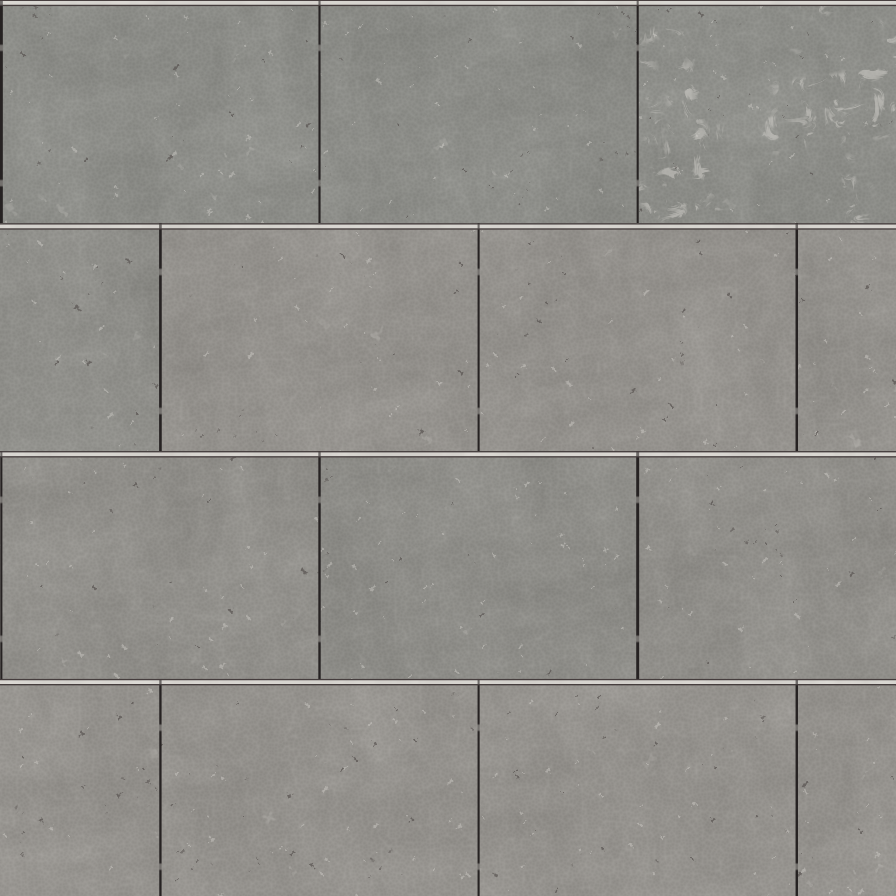
Give the GLSL for this texture, as a Shadertoy shader.

```glsl
const vec2 TILE = vec2(0.3551, 0.2543);      // joint to joint, bed to bed
const vec2 START = vec2(0.0015, -0.0016);    // first joint, first bed
const float JOINT_HALF = 0.0014;
const float STRIP_HALF = 0.0021;             // pale strip in the bed
const float BED_HALF = 0.0036;               // strip with its dark edges
const vec3 STONE = vec3(0.580, 0.570, 0.552);
const vec3 COOL_STONE = vec3(0.550, 0.553, 0.535);
const vec3 PALE = vec3(0.84, 0.83, 0.81);
const vec3 PIT = vec3(0.36, 0.34, 0.33);
const vec3 GAP = vec3(0.15, 0.135, 0.135);
const vec3 BED_EDGE = vec3(0.27, 0.24, 0.24);

vec2 hash2(vec2 p) {
    vec3 q = fract(p.xyx * vec3(0.1031, 0.1030, 0.0973));
    q += dot(q, q.yzx + 33.33);
    return fract((q.xx + q.yz) * q.zy);
}

// Cellular noise: distance to the nearest point, and that point's random value
vec2 cellular(vec2 p) {
    vec2 base = floor(p);
    vec2 nearest = vec2(9.0, 0.0);
    for (int j = -1; j <= 1; j++)
        for (int i = -1; i <= 1; i++) {
            vec2 cell = base + vec2(i, j);
            float d = length(cell + hash2(cell) - p);
            if (d < nearest.x) nearest = vec2(d, hash2(cell + 71.0).x);
        }
    return nearest;
}

// Layered, turned and warped sines, roughly -0.7 to 0.7
float mottle(vec2 p) {
    float sum = 0.0, amp = 0.5;
    for (int i = 0; i < 5; i++) {
        p = mat2(0.8, 0.6, -0.6, 0.8) * p * 1.7 + 1.3;
        p += 0.6 * sin(p.yx * 1.3);
        sum += amp * sin(p.x) * sin(p.y);
        amp *= 0.65;
    }
    return sum;
}

// Sparse ragged spots; density is the share of cells that hold one
float flecks(vec2 p, float scale, float density, float size) {
    vec2 q = p * scale;
    q += 0.12 * sin(q.yx * 9.0) + 0.06 * sin(q.yx * 23.0 + 1.7);
    vec2 c = cellular(q);
    float rank = (c.y - 1.0 + density) / density;
    float radius = size * (0.35 + 0.65 * rank * rank);
    return step(0.0, rank) * (1.0 - smoothstep(0.4 * radius, radius, c.x));
}

// Smooth coverage of a line by its half width and the distance to its centre
float band(float d, float halfWidth, float px) {
    return clamp((halfWidth - abs(d)) / px + 0.5, 0.0, 1.0);
}

vec3 stone(vec2 p, vec2 id) {
    vec2 rnd = hash2(id + 19.0);
    vec2 q = p + 7.0 * rnd;
    float topRow = step(id.y, 0.5);
    float cool = max(topRow, 0.75 * smoothstep(0.45, 1.0, rnd.x));
    vec3 col = mix(STONE, COOL_STONE, cool) + 0.012 * (rnd.y - 0.5);

    // Clouding and fine grain
    col += 0.028 * mottle(q * 11.0) + 0.016 * mottle(q * 55.0);
    col += 0.045 * (cellular(q * 260.0).x - 0.45);

    // Pale chips, faint blotches and dark pits
    float clustered = smoothstep(-0.1, 0.5, mottle(q * 9.0 + 4.0));
    col = mix(col, PALE, 0.22 * flecks(q, 38.0, 0.10, 0.32) * clustered);
    col = mix(col, PALE, 0.42 * flecks(q, 85.0, 0.06, 0.32));
    col = mix(col, PIT, 0.75 * flecks(q + 3.1, 75.0, 0.025, 0.30));
    col = mix(col, PIT, 0.60 * flecks(q + 5.7, 120.0, 0.16, 0.38) * smoothstep(0.45, 0.65, mottle(q * 16.0)));

    // Heavy scuffing on the last tile of the top row
    float scuff = smoothstep(0.2, 0.6, mottle(q * 65.0)) * smoothstep(-0.1, 0.4, mottle(q * 13.0));
    return mix(col, PALE, 0.5 * scuff * topRow * step(1.5, id.x));
}

void mainImage(out vec4 fragColor, in vec2 fragCoord) {
    vec2 uv = fragCoord / iResolution.xy;
    float px = 1.0 / iResolution.y;

    // Running bond counted from the top, with a slightly shorter first course
    float down = 1.0 - uv.y;
    down -= 0.0048 * (1.0 - smoothstep(0.01, 0.2, down));
    float y = down - START.y;
    float row = floor((y + BED_HALF) / TILE.y);
    y -= row * TILE.y;
    float x = uv.x - START.x - 0.5 * TILE.x * mod(row, 2.0);
    float joint = floor(x / TILE.x + 0.5);
    vec3 col = stone(uv, vec2(floor(x / TILE.x), row));

    // Upright joints, with small grey spacers near both ends
    float jointHalf = JOINT_HALF * (0.8 + 0.4 * hash2(vec2(joint, row) + 40.0).x);
    float jointCover = band(x - joint * TILE.x, jointHalf, px);
    float along = y / TILE.y;
    float spacer = 1.0 - smoothstep(0.008, 0.02, min(abs(along - 0.2), abs(along - 0.81)));
    col = mix(col, mix(GAP, STONE, 0.7 * spacer), jointCover);

    // Bed: pale strip between dark edges, nicked by the joints below it
    float bedDist = min(abs(y), TILE.y - y);
    vec3 strip = PALE + 0.03 * mottle(vec2(uv.x * 20.0, row));
    strip = mix(strip, GAP, 0.6 * jointCover);
    col = mix(col, BED_EDGE, band(bedDist, BED_HALF, px));
    col = mix(col, strip, band(bedDist, STRIP_HALF, px));
    fragColor = vec4(col, 1.0);
}
```
